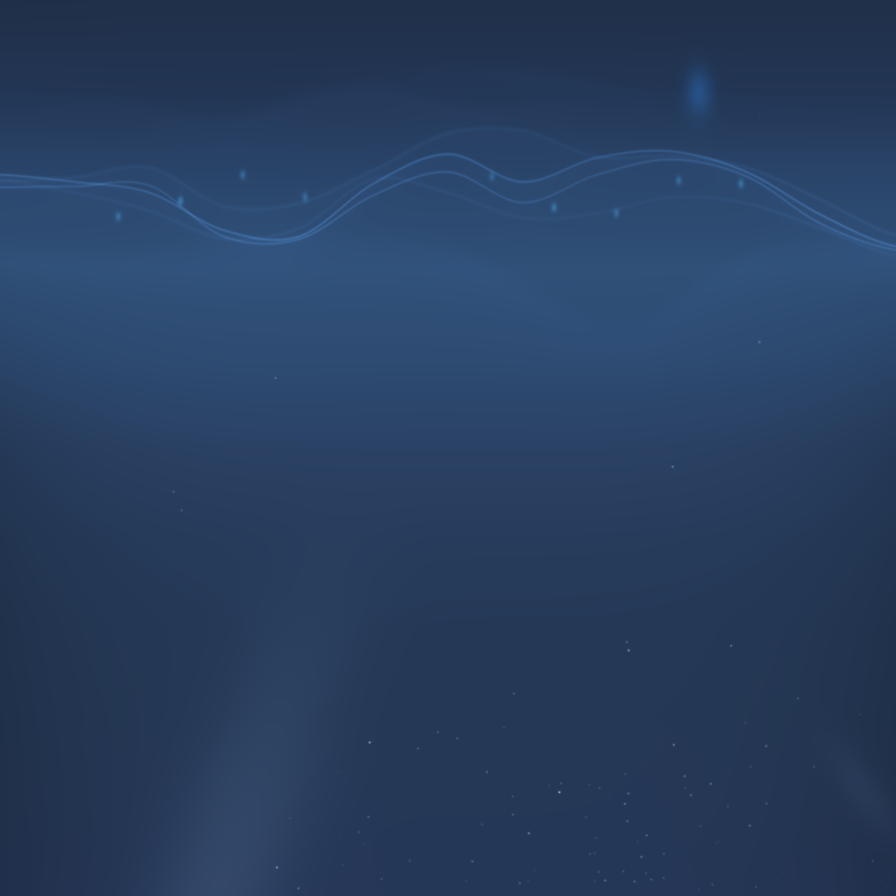
A WebGL 2 fragment shader for this background:

```glsl
#version 300 es
precision highp float;
uniform vec2 u_resolution;
out vec4 outColor;

const vec3 DEPTH_COLORS[11] = vec3[11](
    vec3(.126, .186, .288), vec3(.132, .207, .325), vec3(.163, .268, .412),
    vec3(.188, .314, .472), vec3(.179, .293, .447), vec3(.165, .257, .393),
    vec3(.152, .236, .360), vec3(.146, .224, .342), vec3(.144, .220, .335),
    vec3(.146, .218, .338), vec3(.147, .215, .340));
const vec3 LINE_COLOR = vec3(.065, .125, .185);
const vec3 VEIL_COLOR = vec3(.022, .043, .067);
const vec3 SPOT_COLOR = vec3(.05, .20, .25);
const vec3 GLOW_COLOR = vec3(.015, .105, .19);
const vec3 BEAM_COLOR = vec3(.055, .065, .075);
const vec3 STAR_COLOR = vec3(.38, .48, .56);
const vec2 GLOW_CENTER = vec2(.780, .102);
const float LINE_WIDTH = .0016;
const float EDGE_SHADE = .14;

// Heights of the wave lines, measured down from the top
const float CREST[13] = float[13](.195, .203, .215, .257, .264, .205, .172,
    .203, .176, .169, .192, .240, .275);
const float TROUGH[13] = float[13](.209, .208, .207, .264, .267, .218, .192,
    .226, .195, .178, .197, .250, .279);
const float UPPER[13] = float[13](.202, .198, .187, .230, .227, .190, .149,
    .146, .175, .174, .187, .223, .262);
const float LOWER[13] = float[13](.201, .215, .235, .266, .255, .200, .215,
    .243, .238, .220, .227, .255, .285);

float hash(vec2 p) {
    vec3 q = fract(vec3(p.xyx) * .1031);
    q += dot(q, q.yzx + 33.33);
    return fract((q.x + q.y) * q.z);
}

float noise(vec2 p) {
    vec2 cell = floor(p), f = fract(p);
    f = f * f * (3. - 2. * f);
    return mix(mix(hash(cell), hash(cell + vec2(1, 0)), f.x),
               mix(hash(cell + vec2(0, 1)), hash(cell + 1.), f.x), f.y);
}

// Smooth curve through evenly spaced heights
float spline(float knots[13], float x) {
    float s = clamp(x, 0., .9999) * 12.;
    int i = int(s);
    float f = fract(s);
    float a = knots[max(i - 1, 0)], b = knots[i];
    float c = knots[i + 1], d = knots[min(i + 2, 12)];
    return b + .5 * f * (c - a + f * (2. * a - 5. * b + 4. * c - d
        + f * (3. * (b - c) + d - a)));
}

float bell(float d, float width) {
    return exp(-d * d / (width * width));
}

// Soft above the edge, long fade below it
float veil(float d, float rise, float fall) {
    return smoothstep(-rise, rise, d) * exp(-max(d, 0.) / fall);
}

vec3 depthGradient(float t) {
    float s = clamp(t, 0., .9999) * 10.;
    int i = int(s);
    return mix(DEPTH_COLORS[i], DEPTH_COLORS[i + 1], fract(s));
}

float stars(vec2 p, float cells, float density) {
    vec2 cell = floor(p * cells);
    vec2 offset = .2 + .6 * vec2(hash(cell + 17.), hash(cell + 53.));
    float d = length(fract(p * cells) - offset) / cells;
    float shine = hash(cell + 91.);
    return step(hash(cell), density) * shine * shine * bell(d, .0013);
}

void main() {
    vec2 p = gl_FragCoord.xy / u_resolution;
    p.y = 1. - p.y;
    vec3 color = depthGradient(p.y + .012 * (noise(p * vec2(4., 9.)) - .5));

    // Dark sides
    float side = abs(p.x - .5) * 2.;
    color *= 1. - EDGE_SHADE * pow(side, 4.) * smoothstep(.18, .55, p.y);

    // Broad veils
    float high = .120 - .030 * sin(p.x * 7.5 - 1.7) * p.x + .012 * cos(p.x * 22. - 5.5);
    float top = .100 - .032 * bell(p.x - .54, .15) + .012 * p.x;
    float low = .275 + .085 * bell(p.x - .70, .12) + .012 * sin(p.x * 13.);
    float haze = .45 * veil(p.y - high, .012, .035) * bell(p.x - .36, .28)
        + .35 * veil(p.y - top, .012, .025) * bell(p.x - .58, .20)
        + .30 * veil(p.y - low, .022, .050);
    color += VEIL_COLOR * haze;

    // Wave lines and the faint light below them
    float crest = spline(CREST, p.x), trough = spline(TROUGH, p.x);
    float upper = spline(UPPER, p.x), lower = spline(LOWER, p.x);
    float lines = .85 * bell(p.y - crest, LINE_WIDTH) + .65 * bell(p.y - trough, LINE_WIDTH)
        + .22 * bell(p.y - upper, LINE_WIDTH * 1.5) + .20 * bell(p.y - lower, LINE_WIDTH * 1.5);
    color += LINE_COLOR * lines * (.65 + .35 * noise(vec2(p.x * 14., 3.)));
    color += VEIL_COLOR * (.35 * veil(p.y - crest, .004, .025)
        + .22 * veil(p.y - upper, .005, .025));

    // Spots along the waves
    for (int i = 0; i < 11; i++) {
        if (i == 4 || i == 5) continue;
        float n = float(i);
        vec2 center = vec2(.132 + .0695 * n, .219 + .024 * cos(1.7 * (n - 7.6)));
        float strength = .35 + .65 * hash(vec2(n, 7.));
        color += SPOT_COLOR * strength * bell(length((p - center) * vec2(1., .65)), .0032);
    }
    color += GLOW_COLOR * bell(length((p - GLOW_CENTER) * vec2(1., .55)), .014);

    // Slanted beam and corner wisp
    float beamAxis = .24 + .33 * (1. - p.y);
    float beam = bell(p.x - beamAxis, .075) * smoothstep(.50, 1.02, p.y);
    vec2 w = p - vec2(.965, .885);
    float wisp = bell(w.x - .6 * w.y, .025) * bell(w.y, .055);
    color += BEAM_COLOR * (beam + .45 * wisp);

    // Scattered stars
    float field = smoothstep(.67, .95, p.y) * smoothstep(.24, .40, p.x);
    float cluster = bell(p.x - .68, .16);
    color += STAR_COLOR * (stars(p, 38., .16 * field)
        + .45 * stars(p + .37, 95., .11 * field * (.2 + cluster)));

    outColor = vec4(color, 1.);
}
```
